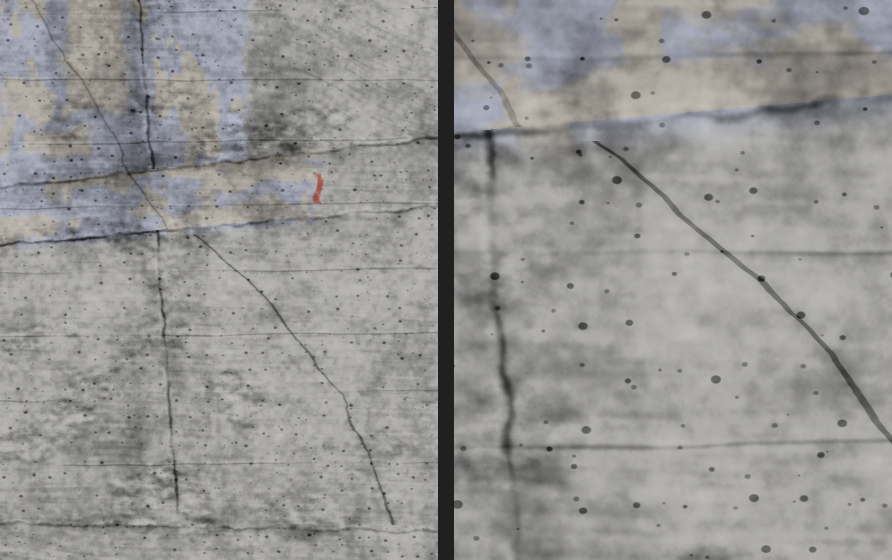
Left, the full canvas; right, a detail of the centre.
Write a WebGL 2 fragment shader that draws this texture.

```glsl
#version 300 es
precision highp float;

uniform vec2 u_resolution;
out vec4 fragColor;

// Colours
const vec3 CONCRETE_TINT = vec3(1.005, 1.0, 0.982);
const vec3 PAINT_TINT = vec3(0.965, 0.988, 1.075);
const vec3 BARE_TINT = vec3(1.03, 1.0, 0.95);
const vec3 RED_MARK = vec3(0.56, 0.25, 0.21);
// Tones
const float BASE_TONE = 0.632;
const float CLOUD_GAIN = 0.20;
const float MOTTLE_GAIN = 0.20;
const float GRIT_GAIN = 0.24;
const float GRAIN_GAIN = 0.055;
const float STAIN_GAIN = 0.12;
const float GRIME_GAIN = 0.17;
const float PIT_GAIN = 0.30;
const float CRACK_GAIN = 0.22;
// Sizes, in canvas heights
const float CRACK_WIDTH = 0.0013;
const float SEAM_WIDTH = 0.0032;
const float PIT_CELL = 0.027;
const int BOARD_LINES = 8;

float hash(vec2 p) {
  vec3 q = fract(vec3(p.xyx) * 0.1031);
  q += dot(q, q.yzx + 33.33);
  return fract((q.x + q.y) * q.z);
}

float noise(vec2 p) {
  vec2 i = floor(p), f = fract(p);
  f = f * f * (3.0 - 2.0 * f);
  return mix(mix(hash(i), hash(i + vec2(1, 0)), f.x),
             mix(hash(i + vec2(0, 1)), hash(i + vec2(1, 1)), f.x), f.y);
}

float fbm(vec2 p) {
  float sum = 0.0, gain = 0.516;
  for (int i = 0; i < 5; i++) {
    sum += gain * noise(p);
    p = mat2(1.6, 1.2, -1.2, 1.6) * p + 17.3;
    gain *= 0.5;
  }
  return sum;
}

float bell(float x) { return exp(-x * x); }

// 1 inside a box, with an edge of the given softness
float box(vec2 p, vec2 centre, vec2 halfSize, float soft) {
  vec2 d = abs(p - centre) - halfSize;
  return 1.0 - smoothstep(-soft, soft, max(d.x, d.y));
}

// Crusty mortar ridge: lit lip, broken shadow, surrounding grime
float seam(vec2 p, float d, float along, float shade) {
  d += 0.014 * (fbm(vec2(along * 28.0, 3.7)) - 0.5);
  float bead = noise(p * 115.0);
  float gap = smoothstep(0.15, 0.6, noise(vec2(along * 24.0, 9.1)));
  float lip = bell((d - 0.003) / SEAM_WIDTH) * (bead - 0.2);
  float shadow = bell((d + 0.0025) / (SEAM_WIDTH * (0.45 + 0.7 * bead)));
  float grime = exp(-abs(d) / 0.022) * smoothstep(0.36, 0.68, fbm(p * 21.0));
  return 0.13 * lip - shade * shadow * (0.3 + 0.7 * gap) - GRIME_GAIN * grime;
}

float crack(vec2 p, float x, float pixel) {
  x += 0.035 * (fbm(vec2(p.y * 17.0, 5.3)) - 0.5);
  float width = CRACK_WIDTH * (0.5 + noise(vec2(p.y * 40.0, 2.0)));
  float d = (p.x - x) * 0.75;
  return smoothstep(width + pixel, width - pixel, abs(d)) + 0.25 * bell(d / 0.006);
}

float pits(vec2 p, float cell, float density, float pixel) {
  vec2 id = floor(p / cell);
  vec2 centre = 0.2 + 0.6 * vec2(hash(id + 4.1), hash(id + 8.7));
  float radius = cell * mix(0.03, 0.095, hash(id + 2.3));
  vec2 d = (fract(p / cell) - centre) * cell * vec2(0.8, 1.0);
  return step(hash(id), density) * smoothstep(radius + pixel, radius - pixel, length(d));
}

void main() {
  float pixel = 1.0 / u_resolution.y;
  vec2 p = gl_FragCoord.xy * pixel;
  vec2 rough = p + 0.05 * (vec2(fbm(p * 19.0), fbm(p * 19.0 + 40.0)) - 0.5);

  // Signed distances to the formwork seams
  float upper = p.y - 0.667 - 0.113 * p.x;
  float middle = p.y - 0.565 - 0.087 * p.x;
  float lower = p.y - 0.068 + 0.02 * p.x;
  float upright = p.x - 0.247 - 0.073 * (1.0 - p.y);

  // Mottled concrete and wood grain
  float tilt = mix(0.03, 0.3, smoothstep(0.45, 0.7, p.x) * step(0.0, upper));
  float grainY = p.y + tilt * (p.x - 0.4) + 0.02 * noise(p * 5.0);
  float grain = noise(vec2(p.x * 9.0, grainY * 150.0)) + noise(vec2(p.x * 22.0, grainY * 270.0)) - 1.0;
  float tone = BASE_TONE + GRAIN_GAIN * grain;
  tone += CLOUD_GAIN * (fbm(p * vec2(5.0, 4.0)) - 0.5);
  tone += MOTTLE_GAIN * (fbm(p * vec2(17.0, 25.0)) - 0.5);
  tone += GRIT_GAIN * (fbm(p * 105.0) - 0.5);

  // Damp streaks running down
  float streak = fbm(vec2(rough.x * 17.0, p.y * 2.6) + 6.0);
  float damp = 0.6 + 0.5 * box(p, vec2(0.48, 0.43), vec2(0.19, 0.15), 0.1);
  tone -= STAIN_GAIN * damp * smoothstep(0.42, 0.72, streak);
  tone -= 0.06 * box(rough, vec2(0.51, 0.88), vec2(0.06, 0.16), 0.05);
  tone -= 0.06 * bell((upright + 0.015) / 0.035) * fbm(p * 16.0);

  // Spalled patches, lit from above
  float spall = smoothstep(0.57, 0.70, fbm(p * vec2(7.0, 10.0) + 21.0));
  vec2 chip = p * vec2(38.0, 60.0);
  tone += spall * (0.5 * (fbm(chip) - fbm(chip + vec2(0.1, 0.5))) - 0.04);

  // Faint board joints
  for (int i = 0; i < BOARD_LINES; i++) {
    float id = float(i);
    float y = 0.167 + 0.115 * id + (hash(vec2(id, 7.0)) - 0.4) * 0.06 * p.x;
    float d = p.y - y - 0.004 * (noise(vec2(p.x * 18.0, id)) - 0.5);
    float visible = smoothstep(0.3, 0.75, noise(vec2(p.x * 5.0, id * 3.0)));
    tone += visible * (0.03 * bell((d - 0.003) / 0.002) - 0.12 * bell(d / 0.0016));
  }

  // Seams, cracks and pits
  float between = step(0.0, middle) * step(upper, 0.0);
  tone += seam(p, upper, p.x, 0.17) + seam(p, middle, p.x, mix(0.32, 0.17, smoothstep(0.2, 0.4, p.x)));
  tone += seam(p, lower, p.x, 0.15);
  tone += seam(p, -upright, p.y, 0.24) * (1.0 - between) * smoothstep(0.06, 0.12, p.y);
  float t = (0.583 - p.y) / 0.52;
  float cracks = crack(p, 0.345 + 0.6 * t - 0.24 * t * t, pixel) * step(0.0, t) * step(t, 1.0);
  cracks += 0.6 * crack(p, 0.052 + 0.61 * (1.0 - p.y), pixel) * step(0.0, middle);
  tone -= CRACK_GAIN * cracks;
  tone -= PIT_GAIN * (pits(p, PIT_CELL, 0.38, pixel) + 0.7 * pits(p + 0.37, PIT_CELL * 0.6, 0.2, pixel));

  // Flaking blue paint above the middle seam
  float edge = mix(0.44, 0.57, step(upper, 0.0));
  float paint = smoothstep(0.015, -0.015, rough.x - edge) * smoothstep(-0.025, 0.005, middle);
  float bare = box(rough, vec2(0.17, 0.91), vec2(0.05, 0.11), 0.012);
  bare = max(bare, box(rough, vec2(0.11, 0.745), vec2(0.06, 0.02), 0.01));
  bare = max(bare, smoothstep(0.59, 0.65, fbm(p * vec2(24.0, 11.0) + 3.0)));
  bare = max(bare, between * smoothstep(0.50, 0.60, fbm(p * vec2(9.0, 20.0))));
  vec3 tint = mix(CONCRETE_TINT, mix(PAINT_TINT, BARE_TINT, bare), paint);
  tone += paint * mix(-0.005, 0.025, bare);

  // Soft ceiling keeps the surface matt
  tone = clamp(tone - 0.5 * max(tone - 0.66, 0.0), 0.14, 0.74);
  vec3 colour = tone * tint;
  float mark = box(rough, vec2(0.579, 0.668), vec2(0.008, 0.022), 0.004);
  colour = mix(colour, RED_MARK * tone / 0.58, 0.85 * mark * smoothstep(0.35, 0.5, fbm(p * 45.0)));
  fragColor = vec4(colour, 1.0);
}
```
